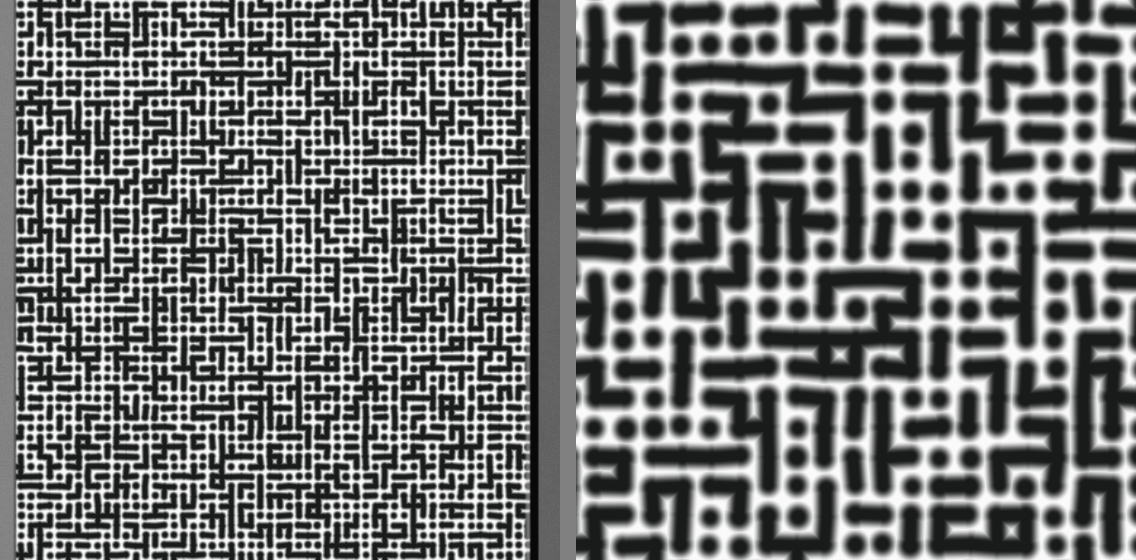
Left, the full canvas; right, a detail of the centre.
Give the GLSL for this pattern, as a WebGL 1 fragment shader.

```glsl
precision highp float;
// A dense sheet of soft dark dots on white, about 58 across and 57 down.
// Random bars join neighbouring dots, so the white gaps form a broken maze;
// the sheet sits between plain grey margins with a black strip at its right.

uniform vec2 u_resolution;

float hash(vec2 p) {
    return fract(sin(dot(p, vec2(127.1, 311.7))) * 4375.85);
}

// Slightly displaced dot centre of a grid cell
vec2 dotCentre(vec2 cell) {
    vec2 jitter = vec2(hash(cell + 3.7), hash(cell + 19.3)) - 0.5;
    return cell + 0.5 + 0.13 * jitter;
}

float segmentDistance(vec2 p, vec2 a, vec2 b) {
    vec2 ab = b - a;
    float t = clamp(dot(p - a, ab) / dot(ab, ab), 0.0, 1.0);
    return length(p - a - ab * t);
}

// Distance to the nearest dot or joining bar, in cells
float mazeDistance(vec2 p) {
    vec2 home = floor(p);
    float nearest = 2.0;
    for (int j = -1; j <= 1; j++) {
        for (int i = -1; i <= 1; i++) {
            vec2 cell = home + vec2(float(i), float(j));
            vec2 centre = dotCentre(cell);
            float sizeShift = 0.07 * (hash(cell + 41.0) - 0.5);
            nearest = min(nearest, length(p - centre) + sizeShift);

            // Bars to the right and upper neighbours
            if (hash(cell + 57.0) < 0.33) {
                vec2 right = dotCentre(cell + vec2(1.0, 0.0));
                nearest = min(nearest, segmentDistance(p, centre, right) + 0.035);
            }
            if (hash(cell + 83.0) < 0.31) {
                vec2 up = dotCentre(cell + vec2(0.0, 1.0));
                nearest = min(nearest, segmentDistance(p, centre, up) + 0.035);
            }
        }
    }
    return nearest;
}

// Broad uneven inking, roughly -1 to 1
float unevenness(vec2 p) {
    return 0.5 * sin(p.x * 17.0 + 2.0 * sin(p.y * 9.0))
         + 0.3 * sin(p.y * 23.0 + 1.5 * sin(p.x * 13.0))
         + 0.2 * sin(p.x * 61.0 - p.y * 47.0);
}

void main() {
    vec2 uv = gl_FragCoord.xy / u_resolution;
    float wear = unevenness(uv);

    // Dots and bars with blurred edges
    vec2 grid = (uv - vec2(0.029, 0.0)) * vec2(58.5, 57.0);
    float gap = mazeDistance(grid) + 0.012 * wear;
    vec3 sheet = mix(vec3(0.095, 0.105, 0.1), vec3(0.98),
                     smoothstep(0.16, 0.58, gap));

    // Pale rim down the right edge of the sheet
    sheet = mix(sheet, vec3(0.88), 0.45 * smoothstep(0.935, 0.943, uv.x));

    // Grey margins with fine grain
    float grain = 0.03 * (hash(floor(uv * 512.0)) - 0.5);
    vec3 leftMargin = vec3(0.51 + grain + 0.01 * wear);
    vec3 rightMargin = vec3(0.39 + grain + 0.01 * wear);

    // Margin, sheet, black strip, margin from left to right
    vec3 color = mix(leftMargin, sheet, smoothstep(0.026, 0.031, uv.x));
    color *= 1.0 - 0.3 * smoothstep(0.005, 0.0, abs(uv.x - 0.027));
    color = mix(color, vec3(0.03), smoothstep(0.944, 0.949, uv.x));
    color = mix(color, rightMargin, smoothstep(0.959, 0.964, uv.x));
    gl_FragColor = vec4(color, 1.0);
}
```
